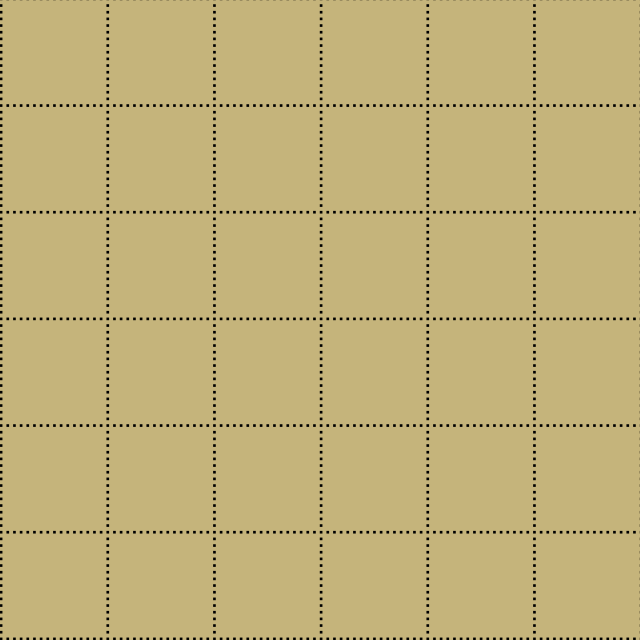
Reproduce this pattern procedurally as a WebGL 2 fragment shader.

```glsl
#version 300 es
precision highp float;
// Draws a tiling grid of fine dotted black lines on plain khaki.

uniform vec2 u_resolution;
out vec4 fragColor;

const float TILES = 6.0;           // grid squares across and down
const float DOTS_PER_SIDE = 16.0;  // dots along one side of a square
const float DOT_SIZE = 0.4;        // dot width as a share of the dot pitch
const float LINE_OFFSET = 0.167;   // dot centre from the tile corner, in pitches

const vec3 KHAKI = vec3(0.773, 0.706, 0.482);
const vec3 INK = vec3(0.0);

// Smooth coverage of a square dot centred on the origin.
float squareDot(vec2 p, float size, vec2 pixel) {
  vec2 cover = clamp((0.5 * size - abs(p)) / pixel + 0.5, 0.0, 1.0);
  return cover.x * cover.y;
}

// One where a lattice index falls on a grid line, else zero.
float onGridLine(float index, float period) {
  float remainder = mod(index + 0.5, period);
  return 1.0 - step(1.0, remainder);
}

// Dots of the lattice that lie on the horizontal or vertical lines.
float dottedGrid(vec2 p, float period, float size, vec2 pixel) {
  vec2 index = floor(p + 0.5);
  float line = max(onGridLine(index.x, period), onGridLine(index.y, period));
  return line * squareDot(p - index, size, pixel);
}

void main() {
  // Canvas position measured in dot pitches
  float pitches = TILES * DOTS_PER_SIDE;
  vec2 pixel = pitches / u_resolution;
  vec2 p = gl_FragCoord.xy * pixel - LINE_OFFSET;

  float ink = dottedGrid(p, DOTS_PER_SIDE, DOT_SIZE, pixel);
  fragColor = vec4(mix(KHAKI, INK, ink), 1.0);
}
```
